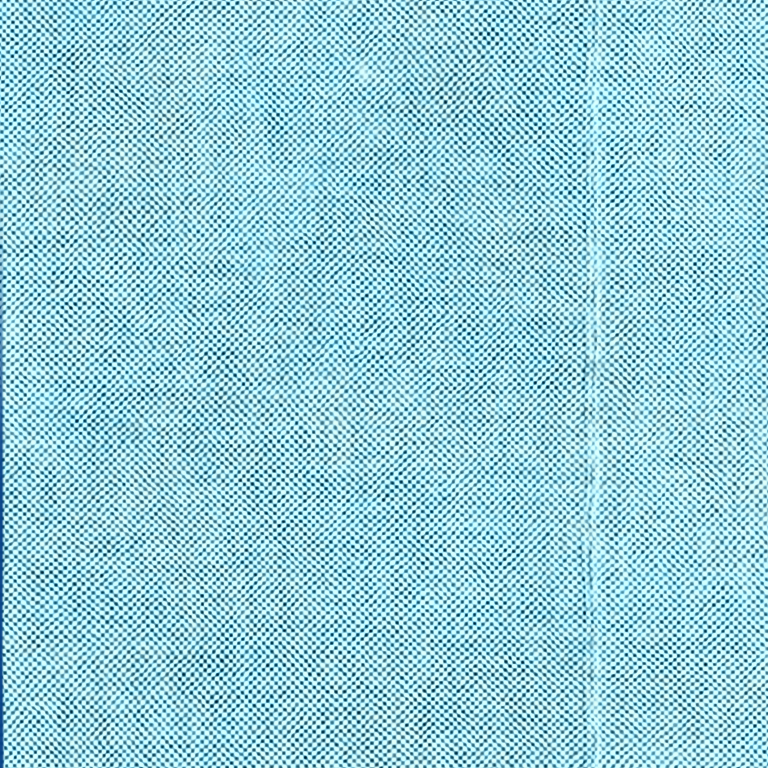
This texture is drawn by a Shadertoy shader. Its source:

```glsl
// Pale blue woven cloth: a fine checker weave with a wavy vertical seam and a dark left hem.

const float PI = 3.14159265;
const float THREADS = 178.0;                    // threads across the canvas
const vec3 CLOTH_BLUE = vec3(0.62, 0.86, 0.93);
const vec3 SHADE_DEPTH = vec3(0.38, 0.38, 0.37);
const vec3 LIGHT_GAIN = vec3(0.24, 0.17, 0.09);
const vec3 BLUE_TINT = vec3(-0.06, 0.01, 0.045);
const vec3 THREAD_WHITE = vec3(0.86, 1.0, 1.0);
const vec3 HEM_NAVY = vec3(0.02, 0.25, 0.52);

float hash(vec2 p) {
    vec3 q = fract(p.xyx * 0.1031);
    q += dot(q, q.yzx + 33.33);
    return fract((q.x + q.y) * q.z);
}

// Smooth value noise, from -1 to 1
float noise(vec2 p) {
    vec2 cell = floor(p);
    vec2 f = fract(p);
    f = f * f * (3.0 - 2.0 * f);
    float low = mix(hash(cell), hash(cell + vec2(1, 0)), f.x);
    float high = mix(hash(cell + vec2(0, 1)), hash(cell + vec2(1, 1)), f.x);
    return 2.0 * mix(low, high, f.y) - 1.0;
}

float fbm(vec2 p) {
    float sum = 0.0;
    float gain = 0.55;
    for (int i = 0; i < 3; i++) {
        sum += gain * noise(p);
        p = p * 2.03 + 17.3;
        gain *= 0.5;
    }
    return sum;
}

// Soft ridge of the given width around zero
float ridge(float offset, float width) {
    float d = offset / width;
    return exp(-d * d);
}

// Offset from the wandering seam line
float seamOffset(vec2 uv) {
    float wander = 0.004 * noise(vec2(uv.y * 7.0, 3.0))
                 + 0.002 * noise(vec2(uv.y * 22.0, 8.0));
    return uv.x - 0.773 - wander;
}

// Thread height: two crossing diagonal waves, slightly unbalanced in small patches
float weave(vec2 uv, float seam, float pixelSize) {
    vec2 drift = 0.006 * vec2(noise(uv * 5.0), noise(uv * 5.0 + 40.0));
    vec2 wobble = 0.0009 * vec2(noise(uv * 70.0), noise(uv * 70.0 + 70.0));
    drift.x += 0.2 * seam * ridge(seam, 0.018);
    vec2 phase = PI * THREADS * (uv + drift + wobble);
    float lean = 0.10 * noise(uv * 16.0 + 90.0) + 0.22 * noise(uv * 65.0 + 33.0);
    float rising = (1.0 + lean) * cos(phase.x - phase.y);
    float falling = (1.0 - lean) * cos(phase.x + phase.y);
    float resolved = 1.0 - smoothstep(0.5, 1.0, pixelSize * THREADS);
    return 0.5 * (rising - falling) * resolved;
}

// Fuzzy pale fleck
float fleck(vec2 uv, vec2 center, vec2 size) {
    vec2 d = (uv - center) / size;
    d.x += 0.7 * noise(vec2(uv.y * 90.0, center.x));
    return exp(-dot(d, d));
}

// Light and shadow of the seam: thin strands that fade in and out
float seamRelief(float seam, float y) {
    float relief = 0.0;
    for (int i = 0; i < 4; i++) {
        float strand = float(i);
        float sway = 0.003 * noise(vec2(y * 30.0, strand * 5.0 + 2.0));
        float strength = 0.6 + 0.7 * noise(vec2(y * 50.0, strand * 7.0 + 12.0));
        float side = mod(strand, 2.0) * 2.0 - 1.0;
        relief += side * strength * ridge(seam + 0.011 - 0.005 * strand + sway, 0.002);
    }
    return 0.65 * relief + 0.25 * ridge(seam - 0.005, 0.003);
}

void mainImage(out vec4 fragColor, in vec2 fragCoord) {
    vec2 uv = fragCoord / iResolution.xy;
    float pixelSize = 1.0 / min(iResolution.x, iResolution.y);
    float seam = seamOffset(uv);

    // Weave relief, squared off at its extremes, with uneven contrast
    float contrast = 1.0 + 0.22 * fbm(uv * 8.0 + 5.0) + 0.20 * noise(uv * 60.0 + 11.0);
    float height = weave(uv, seam, pixelSize);
    float relief = 2.0 * height / (1.0 + 0.4 * abs(height));
    relief *= contrast - 0.4 * ridge(seam, 0.012);

    // Grain finer than the threads, and single threads that run lighter or darker
    relief += 0.32 * noise(uv * THREADS * 1.7);
    relief += 0.14 * noise(uv * vec2(THREADS, 14.0)) + 0.14 * noise(uv * vec2(14.0, THREADS));

    // Broad shading: mottled cloth, lighter past the seam and by the hem
    relief += 0.03 + 0.15 * fbm(uv * 3.5 + 21.0);
    relief += 0.10 * smoothstep(-0.01, 0.06, seam) + 0.08 * ridge(uv.x, 0.04);
    relief += seamRelief(seam, uv.y);

    // Shade to colour: deep gaps, quickly saturating lights, patches of stronger blue
    float light = 1.0 - exp(-2.0 * max(relief, 0.0));
    vec3 color = CLOTH_BLUE + min(relief, 0.0) * SHADE_DEPTH + light * LIGHT_GAIN;
    color += BLUE_TINT * (0.5 * fbm(uv * 9.0 + 60.0) + 0.5 * noise(uv * 120.0 + 9.0));

    // Loose pale flecks
    float flecks = fleck(uv, vec2(0.472, 0.905), vec2(0.006, 0.014))
                 + fleck(uv, vec2(0.962, 0.614), vec2(0.005, 0.005));
    color = mix(color, THREAD_WHITE, 0.8 * min(flecks, 1.0));

    // Dark hem on the left, deepening downwards
    float hemWidth = 0.004 + 0.001 * noise(vec2(uv.y * 6.0, 31.0));
    float hem = 1.0 - smoothstep(hemWidth - 0.002, hemWidth + 0.002, uv.x);
    hem *= 1.0 - smoothstep(0.35, 0.80, uv.y);
    color = mix(color, HEM_NAVY, 0.95 * hem);

    fragColor = vec4(clamp(color, 0.0, 1.0), 1.0);
}
```
